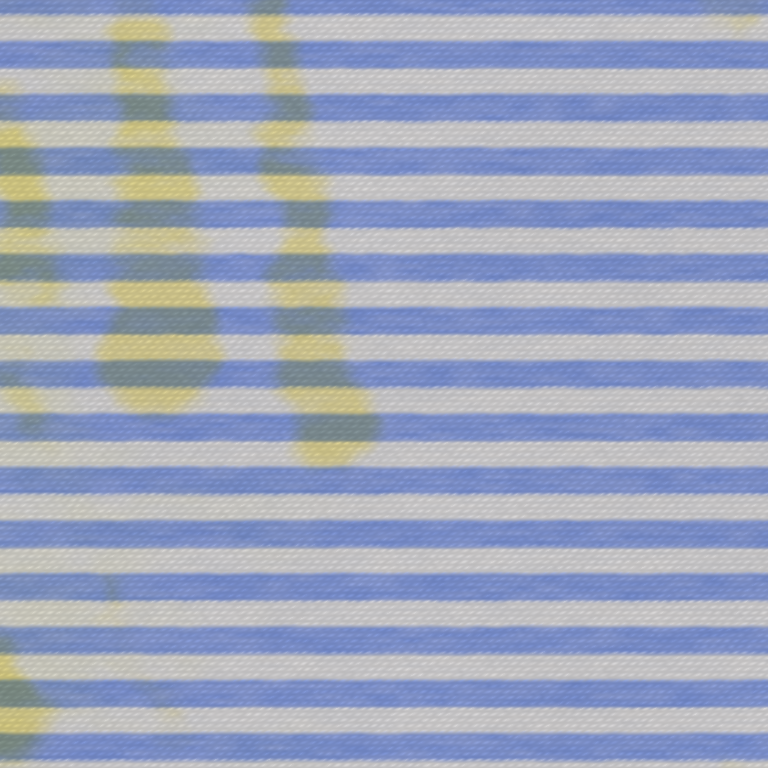
A WebGL 1 fragment shader for this texture:

```glsl
precision highp float;
uniform vec2 u_resolution;

const float TAU = 6.2831853;

float hash(vec2 p) {
  p = fract(p * vec2(0.1031, 0.1147));
  p += dot(p, p.yx + 33.33);
  return fract((p.x + p.y) * p.x * 7.31);
}

float noise(vec2 p) {
  vec2 i = floor(p), f = fract(p);
  f = f * f * (3.0 - 2.0 * f);
  return mix(mix(hash(i), hash(i + vec2(1.0, 0.0)), f.x),
             mix(hash(i + vec2(0.0, 1.0)), hash(i + vec2(1.0, 1.0)), f.x), f.y);
}

float fbm(vec2 p) {
  float sum = 0.0, amp = 0.5;
  for (int i = 0; i < 4; i++) {
    sum += amp * noise(p);
    p = p * 2.03 + 17.1;
    amp *= 0.5;
  }
  return sum;
}

// Slanted yarn bumps in staggered rows, roughly -1 to 1
float twill(vec2 p) {
  vec2 q = p * vec2(84.0, 136.0);
  float row = floor(q.y);
  float v = q.y - row - 0.5;
  float x = q.x + row * 0.42 - v * 0.75 + 0.3 * noise(q * 0.35);
  float crown = 0.5 + 0.5 * cos(TAU * v);
  float strength = 0.7 + 0.6 * hash(vec2(floor(x), row));
  return (crown * (0.75 + 0.6 * cos(TAU * x)) * strength - 0.38) * 1.3;
}

// Tapered run of liquid that pools at its lower end
float drip(vec2 p, vec2 top, vec2 end, float topRadius, float endRadius) {
  vec2 run = end - top;
  float h = clamp(dot(p - top, run) / dot(run, run), 0.0, 1.0);
  float radius = mix(topRadius, endRadius, h * h);
  float d = length(p - top - run * h) - radius;
  return 1.0 - smoothstep(-0.02, 0.014, d);
}

float stains(vec2 p) {
  vec2 w = p + 0.065 * (vec2(fbm(p * vec2(9.0, 22.0)), fbm(p * vec2(11.0, 18.0) + 40.0)) - 0.47);
  float pooled = drip(w, vec2(0.21, 0.60), vec2(0.205, 0.545), 0.075, 0.085);
  pooled = max(pooled, drip(w, vec2(0.39, 0.56), vec2(0.432, 0.445), 0.032, 0.055));
  pooled = max(pooled, drip(w, vec2(-0.02, 0.13), vec2(-0.01, 0.07), 0.055, 0.075));

  float trail = drip(w, vec2(0.17, 1.02), vec2(0.215, 0.62), 0.032, 0.07);
  trail = max(trail, drip(w, vec2(0.345, 1.02), vec2(0.41, 0.54), 0.025, 0.045));
  trail = max(trail, drip(w, vec2(0.01, 0.86), vec2(0.04, 0.65), 0.03, 0.05));
  trail = max(trail, drip(w, vec2(0.95, 1.01), vec2(0.97, 1.0), 0.035, 0.03));

  float faint = drip(w, vec2(0.13, 0.25), vec2(0.22, 0.04), 0.014, 0.024);
  faint = max(faint, drip(w, vec2(0.02, 0.54), vec2(0.04, 0.44), 0.02, 0.025));
  faint = max(faint, drip(w, vec2(0.95, 0.0), vec2(0.99, 0.0), 0.02, 0.02));

  float patches = smoothstep(0.3, 0.62, fbm(p * vec2(10.0, 26.0) + 5.0));
  return max(pooled * mix(0.75, 1.0, patches),
             max(trail * mix(0.3, 0.95, patches), faint * mix(0.1, 0.6, patches)));
}

void main() {
  vec2 p = gl_FragCoord.xy / u_resolution;
  float weave = twill(p);

  // Stripes: 0 at the middle of a blue band, 1 at the middle of a white one
  float wobble = 0.0016 * (noise(p * vec2(45.0, 30.0)) - 0.5) + 0.0007 * weave;
  float across = fract((0.929 - p.y + wobble) * 14.42 + 0.5);
  float band = abs(across - 0.5) * 2.0;
  float white = smoothstep(0.40, 0.63, band);
  vec3 blueYarn = vec3(0.475, 0.55, 0.775);
  vec3 whiteYarn = vec3(0.77, 0.765, 0.77);
  vec3 color = mix(blueYarn, whiteYarn, white);

  // Uneven dye along the yarn
  float streak = noise(p * vec2(28.0, 150.0)) - 0.5;
  color += vec3(0.07, 0.05, 0.015) * streak * (1.0 - 0.7 * white);

  // Yellow stain, grey green where it covers blue
  vec3 stained = mix(vec3(0.47, 0.53, 0.55), vec3(0.79, 0.75, 0.53), white);
  color = mix(color, stained, stains(p));
  float haze = smoothstep(0.55, 0.0, p.x) * smoothstep(0.4, 0.65, fbm(p * vec2(5.0, 9.0) + 9.0));
  color.b -= 0.05 * haze;

  // Weave relief and soft cloth shading
  color *= 1.0 + 0.055 * weave;
  color += 0.025 * (noise(p * vec2(170.0, 230.0)) - 0.5);
  color *= 0.985 + 0.03 * fbm(p * 4.0);
  gl_FragColor = vec4(color, 1.0);
}
```
